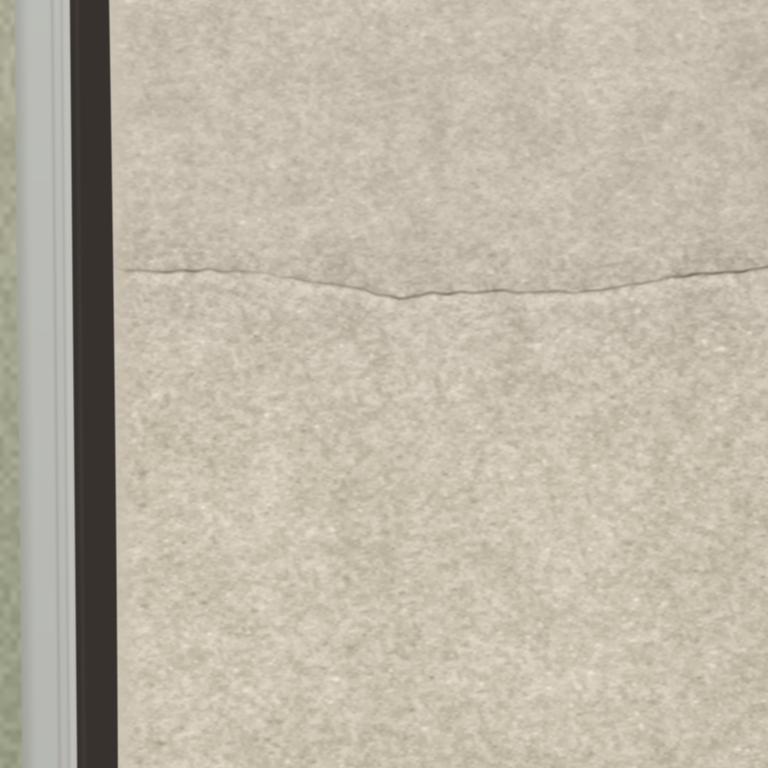
This texture is drawn by a WebGL 2 fragment shader. Its source:

```glsl
#version 300 es
precision highp float;
// Draws a grainy beige stone slab with a hairline crack, beside a dark gap and a pale metal trim.

uniform vec2 u_resolution;
out vec4 fragColor;

// Colours
const vec3 STONE_TOP = vec3(0.775, 0.742, 0.682);
const vec3 STONE_LOW = vec3(0.795, 0.760, 0.690);
const vec3 CRACK_INK = vec3(0.46, 0.42, 0.36);
const vec3 GAP_DARK = vec3(0.215, 0.195, 0.180);
const vec3 METAL_EDGE = vec3(0.640, 0.650, 0.620);
const vec3 METAL_FACE = vec3(0.725, 0.730, 0.710);
const vec3 METAL_SHINE = vec3(0.80, 0.785, 0.765);
const vec3 METAL_GROOVE = vec3(0.635, 0.620, 0.610);
const vec3 WALL_TOP = vec3(0.675, 0.670, 0.590);
const vec3 WALL_LOW = vec3(0.590, 0.605, 0.510);

// Upright edges: x at the bottom, x at the top
const vec2 WALL_EDGE = vec2(0.0290, 0.0185);
const vec2 METAL_END = vec2(0.1005, 0.0910);
const vec2 GAP_END = vec2(0.1535, 0.1420);
const float GAP_BOW = 0.006;

// Grain
const float GRAIN_SCALE = 125.0;
const float GRAIN_CONTRAST = 0.165;
const float MOTTLE_CONTRAST = 0.045;
const float FLECK_SCALE = 42.0;

// Crack path: x, y and darkness
const int CRACK_COUNT = 13;
const vec3 CRACK[CRACK_COUNT] = vec3[](
  vec3(0.145, 0.651, 0.25), vec3(0.205, 0.646, 0.55), vec3(0.270, 0.648, 0.60),
  vec3(0.350, 0.642, 0.15), vec3(0.415, 0.631, 0.35), vec3(0.475, 0.622, 0.40),
  vec3(0.520, 0.611, 0.55), vec3(0.560, 0.617, 0.75), vec3(0.640, 0.621, 0.55),
  vec3(0.730, 0.619, 0.55), vec3(0.810, 0.626, 0.30), vec3(0.900, 0.642, 0.75),
  vec3(1.001, 0.651, 0.70));

float hash(vec2 p) {
  uvec2 q = uvec2(ivec2(floor(p)) + 4096);
  uint h = q.x * 1597334677u ^ q.y * 3812015801u;
  h = (h ^ (h >> 15)) * 2246822519u;
  h ^= h >> 13;
  return float(h >> 8) / 16777216.0;
}

float noise(vec2 p) {
  vec2 i = floor(p), f = fract(p);
  f = f * f * (3.0 - 2.0 * f);
  return mix(mix(hash(i), hash(i + vec2(1, 0)), f.x),
             mix(hash(i + vec2(0, 1)), hash(i + vec2(1, 1)), f.x), f.y);
}

// Step at an edge, softened over a width that never falls below a pixel
float edge(float at, float x, float soft) {
  float w = max(soft, 0.75 / u_resolution.x);
  return smoothstep(at - w, at + w, x);
}

float band(float x, float centre, float width) {
  float d = (x - centre) / width;
  return exp(-d * d);
}

// Crack height (x) and darkness (y) at a given x
vec2 crackAt(float x) {
  vec2 c = CRACK[0].yz;
  for (int i = 0; i < CRACK_COUNT - 1; i++) {
    float t = clamp((x - CRACK[i].x) / (CRACK[i + 1].x - CRACK[i].x), 0.0, 1.0);
    c = mix(c, CRACK[i + 1].yz, t);
  }
  c.x += 0.004 * (noise(vec2(x * 55.0, 3.0)) - 0.5);
  return c;
}

// Scattered oval flecks, one per cell, positive for pale and negative for dark
float flecks(vec2 uv) {
  vec2 p = uv * FLECK_SCALE, cell = floor(p);
  float sum = 0.0;
  for (int y = -1; y <= 1; y++)
    for (int x = -1; x <= 1; x++) {
      vec2 id = cell + vec2(x, y);
      vec2 d = p - id - vec2(hash(id + 71.0), hash(id + 193.0));
      float kind = hash(id + 317.0);
      float tone = step(0.72, kind) - step(kind, 0.28);
      d *= vec2(1.0, 1.5) * mix(4.0, 8.0, hash(id + 431.0));
      sum += tone * exp(-dot(d, d));
    }
  return sum;
}

vec3 stone(vec2 uv) {
  vec2 crack = crackAt(uv.x);
  float h = uv.y - crack.x;
  vec3 col = mix(STONE_LOW, STONE_TOP, smoothstep(-0.25, 0.02, h));
  col += 0.015 * smoothstep(0.2, 0.4, h) - 0.012 * smoothstep(0.75, 1.0, uv.x);

  // Grain at three sizes, slightly flattened
  vec2 g = uv * GRAIN_SCALE * vec2(0.85, 1.15);
  g = mat2(0.97, -0.24, 0.24, 0.97) * g;
  float grain = 0.55 * noise(g) + 0.45 * noise(g * 1.9 + 37.0) - 0.5;
  float mottle = noise(uv * 28.0 + 5.0) + 0.6 * noise(uv * 9.0 + 19.0) - 0.8;
  float strength = mix(1.0, 0.75, smoothstep(0.0, 0.1, h));
  col += (grain * GRAIN_CONTRAST * strength + mottle * MOTTLE_CONTRAST) * vec3(0.96, 1.0, 1.04);
  col += 0.065 * flecks(uv) * strength;

  // Shade above the crack, worn pale lip below it, then the line itself
  col -= 0.035 * exp(-max(h, 0.0) / 0.035) * step(0.0, h);
  col += 0.035 * band(h, -0.010, 0.008);
  float line = band(h, 0.0, 0.0024) * (0.6 + 0.7 * noise(vec2(uv.x * 60.0, 9.0)));
  return mix(col, CRACK_INK, clamp(line * crack.y, 0.0, 1.0));
}

vec3 metal(float x, float y) {
  vec3 col = mix(METAL_EDGE, METAL_FACE, smoothstep(0.0, 0.3, x));
  col = mix(col, METAL_GROOVE, 0.55 * band(x, 0.68, 0.035) + 0.45 * band(x, 0.85, 0.03));
  col = mix(col, METAL_SHINE, 0.55 * band(x, 0.93, 0.05) * mix(1.0, 0.4, y));
  return col + 0.02 * (y - 0.5);
}

void main() {
  vec2 uv = gl_FragCoord.xy / u_resolution;
  float wallEnd = mix(WALL_EDGE.x, WALL_EDGE.y, uv.y);
  float metalEnd = mix(METAL_END.x, METAL_END.y, uv.y);
  float gapEnd = mix(GAP_END.x, GAP_END.y, uv.y) + GAP_BOW * uv.y * (1.0 - uv.y);

  vec3 wall = mix(WALL_LOW, WALL_TOP, uv.y) + 0.10 * (noise(uv * 110.0) - 0.5);
  vec3 col = mix(wall, metal((uv.x - wallEnd) / (metalEnd - wallEnd), uv.y),
                 edge(wallEnd, uv.x, 0.0025));
  vec3 gap = GAP_DARK + 0.03 * band(uv.x, metalEnd + 0.009, 0.003);
  col = mix(col, gap, edge(metalEnd, uv.x, 0.0018));

  // Slab with a smooth pale rim beside the gap
  vec3 slab = mix(STONE_TOP + 0.01, stone(uv), smoothstep(0.0, 0.03, uv.x - gapEnd) * 0.7 + 0.3);
  col = mix(col, slab, edge(gapEnd, uv.x, 0.0018));
  fragColor = vec4(clamp(col, 0.0, 1.0), 1.0);
}
```
